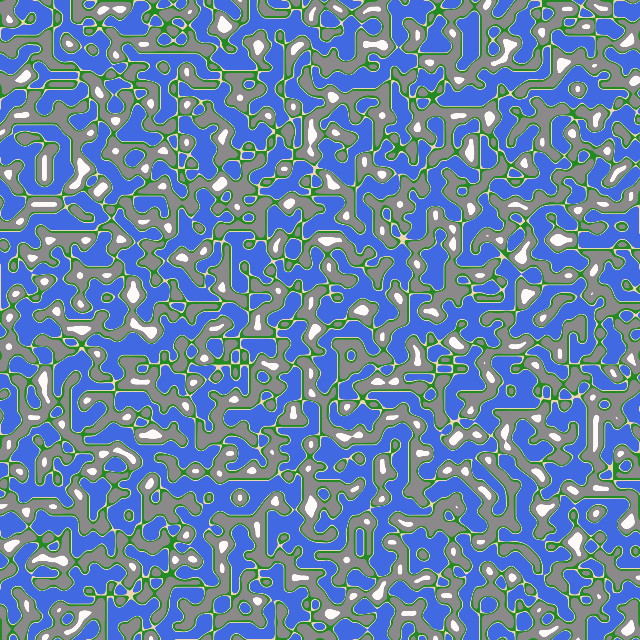
Reproduce this texture procedurally as a Shadertoy shader.

```glsl
const float CELLS = 36.0;         // noise cells across the canvas height
const float EDGE_SOFTNESS = 0.35; // half width of an edge, in pixels

// Height at which each terrain begins
const float SAND_LEVEL  = -0.05;
const float GRASS_LEVEL = -0.002;
const float ROCK_LEVEL  = 0.10;
const float SNOW_LEVEL  = 0.44;

const vec3 WATER = vec3(0.255, 0.412, 0.882);
const vec3 SAND  = vec3(0.933, 0.843, 0.690);
const vec3 GRASS = vec3(0.133, 0.545, 0.133);
const vec3 ROCK  = vec3(0.545, 0.537, 0.537);
const vec3 SNOW  = vec3(1.000, 0.980, 0.980);

float hash(vec2 p) {
    return fract(sin(dot(p, vec2(12.9898, 78.233))) * 43758.5453);
}

// Lattice gradient: one third each horizontal, vertical and diagonal
vec2 gradientAt(vec2 node) {
    float pick = 3.0 * hash(node);
    vec2 axes = vec2(step(pick, 2.0), step(1.0, pick));
    vec2 coins = vec2(hash(node + 17.3), hash(node + 141.7));
    return axes * (2.0 * step(0.5, coins) - 1.0);
}

float cornerHeight(vec2 cell, vec2 local, vec2 corner) {
    return dot(gradientAt(cell + corner), local - corner);
}

// Gradient noise with a quintic fade
float terrainHeight(vec2 p) {
    vec2 cell = floor(p);
    vec2 local = p - cell;
    vec2 fade = local * local * local * (local * (local * 6.0 - 15.0) + 10.0);
    float bottom = mix(cornerHeight(cell, local, vec2(0, 0)),
                       cornerHeight(cell, local, vec2(1, 0)), fade.x);
    float top = mix(cornerHeight(cell, local, vec2(0, 1)),
                    cornerHeight(cell, local, vec2(1, 1)), fade.x);
    return mix(bottom, top, fade.y);
}

void mainImage(out vec4 fragColor, in vec2 fragCoord) {
    float height = terrainHeight(CELLS * fragCoord / iResolution.y);
    float slope = length(vec2(dFdx(height), dFdy(height)));
    float soft = max(EDGE_SOFTNESS * slope, 0.0005);

    // Stack the terrains from low to high
    vec3 color = WATER;
    color = mix(color, SAND,  smoothstep(-soft, soft, height - SAND_LEVEL));
    color = mix(color, GRASS, smoothstep(-soft, soft, height - GRASS_LEVEL));
    color = mix(color, ROCK,  smoothstep(-soft, soft, height - ROCK_LEVEL));
    color = mix(color, SNOW,  smoothstep(-soft, soft, height - SNOW_LEVEL));
    fragColor = vec4(color, 1.0);
}
```
